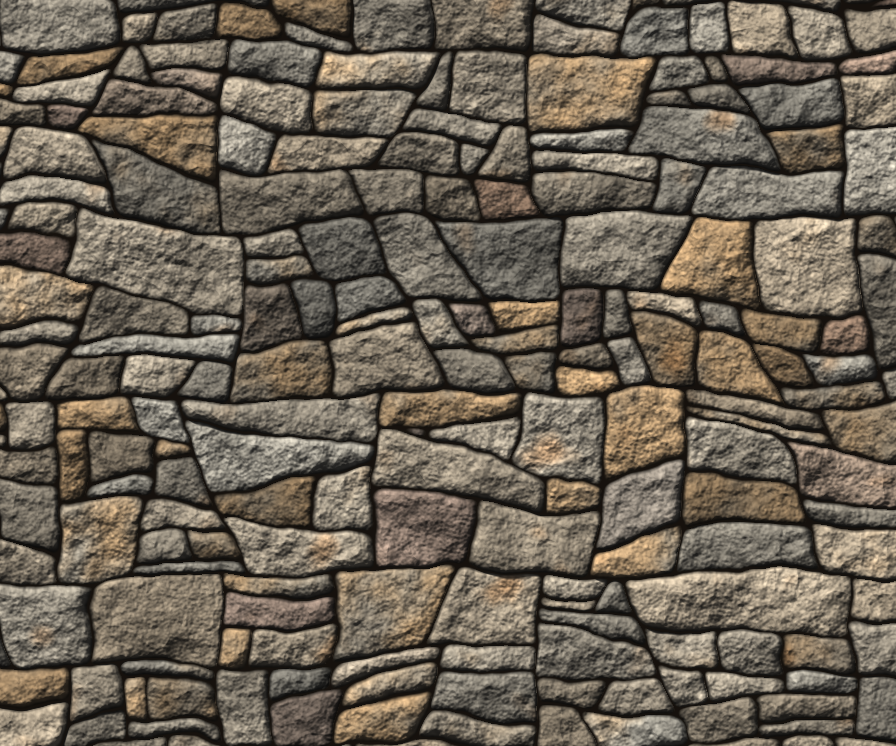
Reproduce this texture procedurally as a Shadertoy shader.

```glsl
// Sunlit dry stone wall: irregular grey, beige and ochre rubble with dark open joints.

#define BRICK vec2(0.42, 0.235)   // coarse blocks that get cut into stones
#define MIN_AREA 0.0045           // smallest stone that is still cut
#define MAX_AREA 0.034            // largest stone that may stay whole
#define JOINT 0.0012              // half width of the open joints
#define ROUNDING 0.011            // corner rounding
#define WARP 0.060                // bending of the courses
#define ROUGHNESS 0.31            // slope of the chiselled surface
#define PROTRUSION 0.008          // how far single stones stand out
#define AMBIENT 0.33
#define SUNLIGHT 0.93
#define SUN normalize(vec3(-0.38, 0.68, 0.63))

struct Stone { float edge; vec2 id; vec2 centre; };

vec2 hash2(vec2 p) {
    vec3 q = fract(p.xyx * vec3(0.1031, 0.1030, 0.0973));
    q += dot(q, q.yzx + 33.33);
    return fract((q.xx + q.yz) * q.zy);
}

float corner(vec2 cell, vec2 f, vec2 o) {
    return dot(hash2(cell + o) * 2.0 - 1.0, f - o);
}

// Gradient noise, about -0.7 to 0.7
float noise(vec2 p) {
    vec2 c = floor(p), f = fract(p);
    vec2 u = f * f * f * (f * (f * 6.0 - 15.0) + 10.0);
    return mix(mix(corner(c, f, vec2(0, 0)), corner(c, f, vec2(1, 0)), u.x),
               mix(corner(c, f, vec2(0, 1)), corner(c, f, vec2(1, 1)), u.x), u.y);
}

float smoothMin(float a, float b, float k) {
    float h = max(k - abs(a - b), 0.0) / k;
    return min(a, b) - 0.25 * k * h * h;
}

// Staggered blocks, each cut again and again by slanted lines
Stone findStone(vec2 p) {
    vec2 q = p + WARP * vec2(noise(p * 3.7), noise(p * 3.7 + 17.3))
               + 0.012 * vec2(noise(p * 15.0 + 5.1), noise(p * 15.0 + 41.7))
               + 0.003 * noise(p * 48.0 + 2.9);
    float shift = hash2(vec2(floor(q.y / BRICK.y), 7.0)).x;
    vec2 cell = floor(q / BRICK + vec2(shift, 0.0));
    vec2 lo = (cell - vec2(shift, 0.0)) * BRICK, hi = lo + BRICK;
    vec2 side = min(q - lo, hi - q);
    float edge = smoothMin(side.x, side.y, ROUNDING);
    vec2 id = hash2(cell + 3.7) * 97.0;
    for (int i = 0; i < 6; i++) {
        vec2 shape = hash2(id + 13.1), cut = hash2(id + 51.7), size = hi - lo;
        if (size.x * size.y < mix(MIN_AREA, MAX_AREA, pow(shape.x, 3.0))) break;
        bool level = size.x < size.y * mix(1.3, 3.0, shape.y);
        vec2 axis = level ? vec2(0, 1) : vec2(1, 0);
        vec2 at = mix(lo, hi, mix(vec2(0.5), vec2(mix(0.27, 0.73, cut.x)), axis));
        float slant = (cut.y - 0.5) * (level ? 0.4 : 1.1);
        float d = dot(q - at, normalize(axis + slant * axis.yx));
        edge = smoothMin(edge, abs(d), ROUNDING);
        if (d > 0.0) lo = mix(lo, at, axis);
        else hi = mix(hi, at, axis);
        id = hash2(id + (d > 0.0 ? 7.3 : 1.9)) * 97.0;
    }
    return Stone(edge - JOINT * (1.0 + 1.5 * noise(p * 23.0)), id, 0.5 * (lo + hi));
}

// Bevelled and tilted block without surface detail
float blockHeight(Stone s, vec2 p) {
    vec2 tilt = (hash2(s.id + 5.3) - 0.5) * 0.4;
    float bevel = 1.0 - exp(-max(s.edge + 0.001, 0.0) / 0.0045);
    float face = 0.007 + PROTRUSION * hash2(s.id + 9.1).x + dot(p - s.centre, tilt);
    return bevel * clamp(face, 0.005, 0.024);
}

// Chipped rock, with more weight on the fine grain
float rockDetail(vec2 p) {
    float sum = 0.0, f = 11.0;
    for (int i = 0; i < 5; i++) {
        float n = noise(p * f);
        sum += (0.55 + 0.11 * float(i)) * (i == 1 ? 0.25 - abs(n) : n) / f;
        p = mat2(0.8, 0.6, -0.6, 0.8) * p;
        f *= 2.1;
    }
    return ROUGHNESS * sum;
}

float surface(vec2 p) {
    Stone s = findStone(p);
    return blockHeight(s, p) + rockDetail(p + s.id);
}

float sunShadow(vec2 p, float height) {
    float hidden = 0.0;
    for (int i = 1; i <= 5; i++) {
        vec2 q = p + SUN.xy * 0.005 * float(i);
        float ray = height + SUN.z * 0.005 * float(i) + 0.001;
        hidden = max(hidden, blockHeight(findStone(q), q) - ray);
    }
    return 1.0 - smoothstep(0.0, 0.005, hidden);
}

vec3 stoneColour(Stone s, vec2 p) {
    vec2 kind = hash2(s.id + 21.0), tone = hash2(s.id + 33.0);
    vec2 q = p + s.id;
    float cloud = noise(q * 9.0) + 0.5 * noise(q * 21.0) + 0.3 * noise(q * 47.0);
    vec3 c = mix(vec3(0.575, 0.56, 0.525), vec3(0.615, 0.56, 0.485), kind.x);
    c = mix(c, vec3(0.64, 0.51, 0.36), 0.75 * smoothstep(0.66, 0.98, kind.y + 0.35 * cloud));
    c = mix(c, vec3(0.52, 0.43, 0.385), 0.7 * smoothstep(0.88, 0.96, tone.x));
    c = mix(c, vec3(0.62, 0.44, 0.28), 0.5 * smoothstep(0.28, 0.6, noise(q * 13.0 + 8.0) + 0.3 * cloud));
    c *= mix(0.80, 1.20, tone.y) * (1.0 + 0.26 * cloud);
    return c * (1.0 + 0.25 * noise(q * 110.0) + 0.22 * noise(q * 190.0));
}

void mainImage(out vec4 fragColor, in vec2 fragCoord) {
    vec2 p = fragCoord / iResolution.y;
    float pixel = 1.0 / iResolution.y;
    Stone s = findStone(p);

    // Relief lighting
    vec2 e = vec2(0.0015, 0.0);
    float block = blockHeight(s, p);
    float h = block + rockDetail(p + s.id);
    vec2 slope = vec2(surface(p + e.xy) - h, surface(p + e.yx) - h) / e.x;
    vec3 normal = normalize(vec3(-clamp(slope, -1.6, 1.6), 1.0));
    float sun = max(dot(normal, SUN), 0.0) * sunShadow(p, block);
    float sky = AMBIENT * (0.8 + 0.2 * normal.y);
    vec3 light = sky * vec3(0.97, 0.99, 1.02) + SUNLIGHT * sun * vec3(1.01, 1.0, 0.97);

    // Stones darkening into the open joints
    vec3 colour = stoneColour(s, p) * light;
    colour *= mix(0.5, 1.0, smoothstep(0.0, 0.0045, s.edge));
    vec3 jointColour = vec3(0.085, 0.068, 0.05);
    colour = mix(jointColour, colour, smoothstep(-pixel, pixel, s.edge));
    fragColor = vec4(clamp(colour, 0.0, 1.0), 1.0);
}
```
